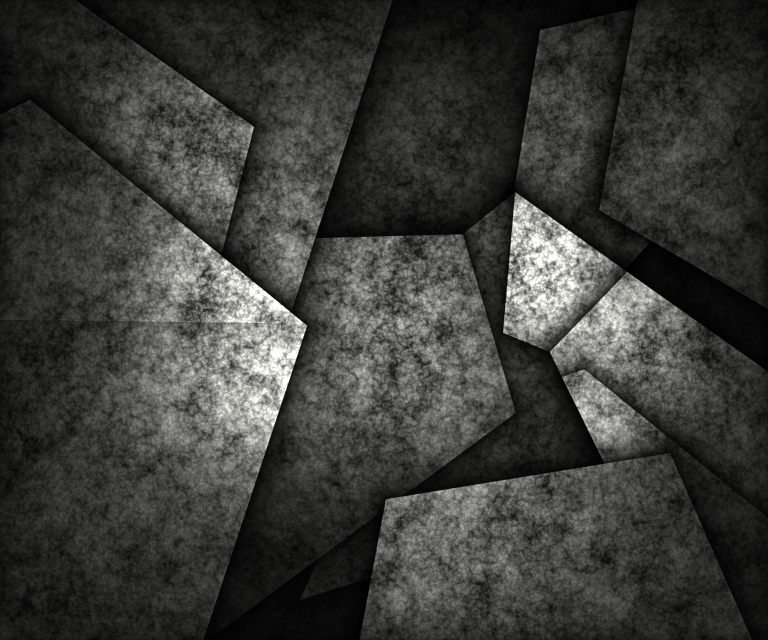
Write a Shadertoy shader that draws this background.

```glsl
// Overlapping dark concrete plates, each lit by its own soft glow.
// Plates are four-sided distance fields stacked back to front with drop shadows;
// layered cellular noise, bent by sines, gives the worn surface.

const vec2 CANVAS = vec2(1.2, 1.0);
const vec3 STONE_TINT = vec3(1.0, 1.0, 0.97);
const float SHADOW_WIDTH = 0.021;

vec2 hash2(vec2 cell) {
    vec3 h = fract(cell.xyx * vec3(0.1031, 0.1030, 0.0973));
    h += dot(h, h.yzx + 33.33);
    return fract((h.xx + h.yz) * h.zy);
}

// Distance to the nearest scattered point
float cellular(vec2 p) {
    vec2 cell = floor(p), local = fract(p);
    float nearest = 2.0;
    for (int y = -1; y <= 1; y++)
        for (int x = -1; x <= 1; x++) {
            vec2 offset = vec2(x, y);
            vec2 delta = offset + hash2(cell + offset + 70.0) - local;
            nearest = min(nearest, dot(delta, delta));
        }
    return sqrt(nearest);
}

// Sum of cellular layers from broad stains to fine pitting
float grunge(vec2 p) {
    mat2 turn = mat2(0.8, 0.6, -0.6, 0.8);
    float sum = 0.0, scale = 5.0, weight = 0.5;
    for (int i = 0; i < 6; i++) {
        p = turn * p + 0.37;
        vec2 bend = sin(p.yx * scale * 2.3 + sin(p * scale * 3.7)) * 0.3;
        sum += weight * (0.47 - cellular(p * scale + bend));
        scale *= 2.03;
        weight *= 1.06;
    }
    return sum;
}

// Signed distance to a four-sided polygon
float quadDistance(vec2 p, vec2 a, vec2 b, vec2 c, vec2 d) {
    vec2 corner[4] = vec2[4](a, b, c, d);
    float nearest = 1e3, side = 1.0;
    for (int i = 0; i < 4; i++) {
        vec2 start = corner[i], end = corner[(i + 1) % 4];
        vec2 edge = end - start, w = p - start;
        vec2 away = w - edge * clamp(dot(w, edge) / dot(edge, edge), 0.0, 1.0);
        nearest = min(nearest, dot(away, away));
        bool above = p.y >= start.y, below = p.y < end.y;
        bool left = edge.x * w.y > edge.y * w.x;
        if ((above && below && left) || (!above && !below && !left)) side = -side;
    }
    return side * sqrt(nearest);
}

// light = (base tone, glow strength, glow radius)
float glowTone(vec2 p, vec2 center, vec3 light) {
    vec2 away = (p - center) / light.z;
    return light.x + light.y * exp(-dot(away, away));
}

// Shade what lies below, then cover it with a lit plate
void plate(inout float tone, vec2 p, vec2 a, vec2 b, vec2 c, vec2 d,
           vec2 glowAt, vec3 light, float shadow) {
    float dist = quadDistance(p, a, b, c, d);
    float soft = 0.8 / iResolution.y;
    float rim = 1.0 + 0.18 * exp(-abs(dist) / 0.003);
    tone *= 1.0 - shadow * exp(-max(dist, 0.0) / SHADOW_WIDTH);
    tone = mix(tone, glowTone(p, glowAt, light) * rim, smoothstep(soft, -soft, dist));
}

void mainImage(out vec4 fragColor, in vec2 fragCoord) {
    vec2 uv = fragCoord / iResolution.xy;
    vec2 p = uv * CANVAS;
    float tone = glowTone(p, vec2(0.67, 0.76), vec3(0.05, 0.11, 0.2));

    // Upper right slabs
    plate(tone, p, vec2(0.844, 0.953), vec2(1.0, 0.989), vec2(1.016, 0.622), vec2(0.742, 0.322),
          vec2(0.88, 0.79), vec3(0.13, 0.12, 0.2), 0.8);
    plate(tone, p, vec2(1.008, 1.063), vec2(0.936, 0.672), vec2(1.234, 0.497), vec2(1.406, 1.063),
          vec2(1.02, 0.78), vec3(0.12, 0.1, 0.22), 0.85);

    // Center slabs
    plate(tone, p, vec2(0.723, 0.634), vec2(0.805, 0.7), vec2(0.969, 0.219), vec2(0.469, 0.063),
          vec2(0.78, 0.56), vec3(0.12, 0.18, 0.22), 0.6);
    plate(tone, p, vec2(0.313, 0.623), vec2(0.723, 0.634), vec2(0.806, 0.355), vec2(0.234, -0.067),
          vec2(0.62, 0.5), vec3(0.07, 0.36, 0.24), 0.8);

    // Right fan around the bright shard
    plate(tone, p, vec2(0.805, 0.7), vec2(0.98, 0.575), vec2(0.859, 0.45), vec2(0.786, 0.48),
          vec2(0.85, 0.58), vec3(0.28, 0.5, 0.12), 0.85);
    plate(tone, p, vec2(0.98, 0.575), vec2(1.25, 0.384), vec2(1.28, -0.406), vec2(0.859, 0.45),
          vec2(0.94, 0.48), vec3(0.2, 0.36, 0.15), 0.85);
    plate(tone, p, vec2(0.913, 0.423), vec2(1.25, 0.15), vec2(1.28, -0.406), vec2(0.878, 0.411),
          vec2(0.93, 0.37), vec3(0.14, 0.34, 0.13), 0.8);
    plate(tone, p, vec2(0.603, 0.22), vec2(1.047, 0.292), vec2(1.203, -0.063), vec2(0.55, -0.063),
          vec2(0.7, 0.2), vec3(0.2, 0.18, 0.23), 0.85);

    // Left stack
    plate(tone, p, vec2(0.0, 1.08), vec2(0.639, 1.078), vec2(0.45, 0.497), vec2(0.0, 0.497),
          vec2(0.42, 0.61), vec3(0.14, 0.2, 0.22), 0.85);
    plate(tone, p, vec2(-0.078, 1.139), vec2(0.397, 0.802), vec2(0.347, 0.606), vec2(-0.078, 0.53),
          vec2(0.33, 0.74), vec3(0.13, 0.3, 0.2), 0.85);
    plate(tone, p, vec2(0.047, 0.844), vec2(0.48, 0.491), vec2(0.297, -0.063), vec2(-1.406, 0.117),
          vec2(0.43, 0.46), vec3(0.18, 0.48, 0.18), 0.85);
    plate(tone, p, vec2(0.047, 0.844), vec2(0.452, 0.514), vec2(0.448, 0.495), vec2(-0.625, 0.508),
          vec2(0.4, 0.55), vec3(0.18, 0.5, 0.16), 0.3);

    // Worn surface and darkened borders
    float wear = grunge(p);
    tone *= max(0.3, 1.0 + 1.05 * wear);
    vec2 inset = 4.0 * uv * (1.0 - uv);
    tone *= mix(0.35, 1.08, pow(inset.x * inset.y, 0.35));
    fragColor = vec4(clamp(tone * STONE_TINT, 0.0, 1.0), 1.0);
}
```
